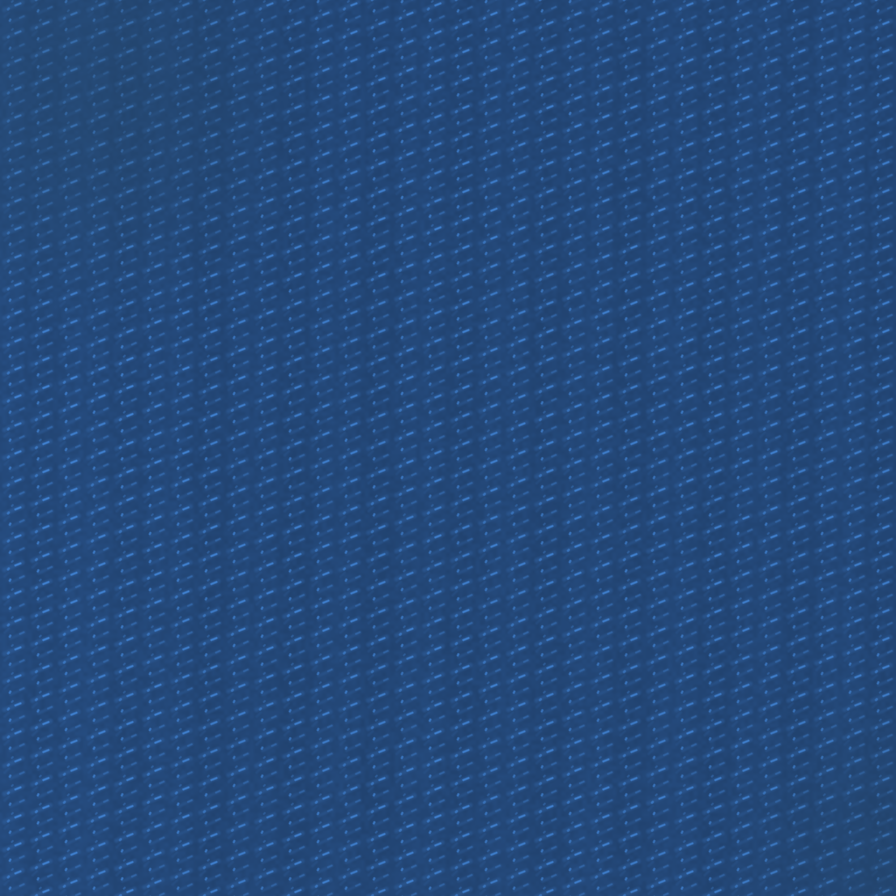
Reproduce this texture procedurally as a three.js fragment shader.

```glsl
// Blue woven cloth: a slanted lattice of soft raised threads with bright glints.
// Each sheared cell holds two tilted streaks, short dashes and stepped dots;
// noise adds grain, and smooth stains fade two opposite corners.
varying vec2 vUv;

float hash(vec2 p) {
  vec3 q = fract(vec3(p.xyx) * 0.1031);
  q += dot(q, q.yzx + 33.33);
  return fract((q.x + q.y) * q.z);
}

float noise(vec2 p) {
  vec2 i = floor(p), f = fract(p);
  f = f * f * (3.0 - 2.0 * f);
  return mix(mix(hash(i), hash(i + vec2(1.0, 0.0)), f.x),
             mix(hash(i + vec2(0.0, 1.0)), hash(i + 1.0), f.x), f.y);
}

// Soft thread around a cell point; it reaches "along" to both sides (canvas units)
float thread(vec2 f, vec2 center, vec2 along, float radius, float soft) {
  vec2 d = f - center;
  d -= floor(d + 0.5);
  vec2 p = vec2(d.x, d.y + d.x / 3.0) / 32.0;
  float t = clamp(dot(p, along) / dot(along, along), -1.0, 1.0);
  return 1.0 - smoothstep(radius - soft, radius + soft, length(p - along * t));
}

void main() {
  // Sheared lattice: 32 columns, 32 rows, climbing one row in three columns
  vec2 lattice = vUv * 32.0;
  lattice.y -= lattice.x / 3.0;
  vec2 f = fract(lattice);
  float vary = 0.82 + 0.18 * noise(lattice * 0.9 + 90.0);

  // Ground cloth with fine grain and wide vertical bands
  vec3 color = vec3(0.136, 0.275, 0.462);
  color *= 0.96 + 0.08 * noise(vUv * 210.0 + 30.0);
  color *= 1.0 + 0.016 * cos(lattice.x * 2.0944);

  // Raised streaks: a strong one, a faint one half a row below, a steep link
  float strong = thread(f, vec2(0.48, 0.62), vec2(0.0100, 0.0042), 0.0023, 0.0022);
  float faint = thread(f, vec2(0.62, 0.10), vec2(0.0075, 0.0034), 0.0017, 0.0017);
  float link = thread(f, vec2(0.24, 0.40), vec2(0.0022, 0.0022), 0.0014, 0.0015);
  float raised = max(strong * 0.85, max(faint * 0.6, link * 0.45));
  color = mix(color, vec3(0.164, 0.333, 0.555), raised);

  // Short bright dashes and stepped dots
  float dash = thread(f, vec2(0.64, 0.63), vec2(0.0028, 0.0011), 0.0011, 0.0011);
  float dashFaint = thread(f, vec2(0.78, 0.13), vec2(0.0020, 0.0009), 0.0010, 0.0011);
  float dotLeft = thread(f, vec2(0.30, 0.58), vec2(0.0004, 0.0004), 0.0013, 0.0011);
  float dotLow = thread(f, vec2(0.36, 0.16), vec2(0.0003, 0.0006), 0.0012, 0.0011);
  float dotHigh = thread(f, vec2(0.44, 0.80), vec2(0.0005, 0.0005), 0.0010, 0.0011);
  float glint = max(dash, max(dotLeft * 0.75, dotLow * 0.85));
  glint = max(glint, max(dashFaint * 0.45, dotHigh * 0.45)) * vary;
  color = mix(color, vec3(0.250, 0.505, 0.815), glint);

  // Corner wear: greyed upper left, dulled lower right
  float cloud = 0.55 + 0.45 * noise(vUv * 6.0 + 12.0);
  float upperLeft = 1.0 - smoothstep(0.02, 0.32, length(vUv - vec2(0.09, 0.90)));
  float lowerRight = 1.0 - smoothstep(0.0, 0.24, length(vUv - vec2(1.0, 0.04)));
  float wear = cloud * max(upperLeft * 0.55, lowerRight * 0.45);
  color = mix(color, vec3(0.145, 0.278, 0.410), wear);

  // Slightly lighter left side
  color *= 1.0 + 0.035 * (1.0 - smoothstep(0.0, 0.3, vUv.x));
  gl_FragColor = vec4(color, 1.0);
}
```
